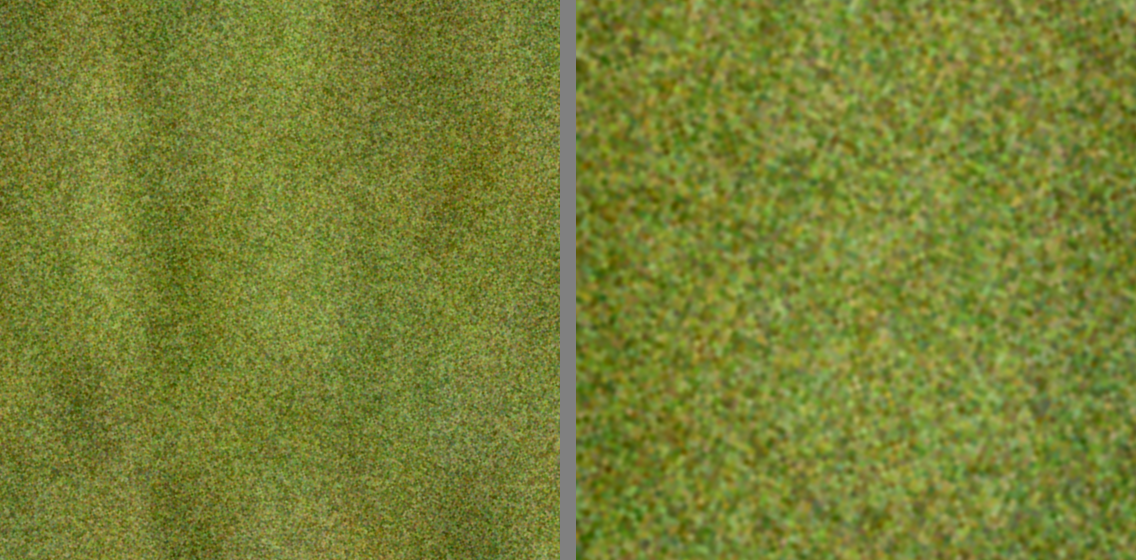
Left: the whole. Right: its middle third, enlarged.
This texture is drawn by a three.js fragment shader. Its source:

```glsl
varying vec2 vUv;

vec3 hash(vec2 p) {
  vec3 q = fract(p.xyx * vec3(0.1031, 0.1030, 0.0973));
  q += dot(q, q.yxz + 33.33);
  return fract((q.xxy + q.yzz) * q.zyx);
}

// Three independent smooth noise channels, each centred on zero
vec3 noise(vec2 p) {
  vec2 cell = floor(p);
  vec2 f = fract(p);
  f = f * f * (3.0 - 2.0 * f);
  vec3 low = mix(hash(cell), hash(cell + vec2(1.0, 0.0)), f.x);
  vec3 high = mix(hash(cell + vec2(0.0, 1.0)), hash(cell + vec2(1.0, 1.0)), f.x);
  return mix(low, high, f.y) - 0.5;
}

vec2 rotate(vec2 p, float angle) {
  float c = cos(angle);
  float s = sin(angle);
  return vec2(c * p.x - s * p.y, s * p.x + c * p.y);
}

// Broad patches, fading with each octave
vec3 patches(vec2 p) {
  vec3 sum = vec3(0.0);
  float strength = 1.0;
  for (int i = 0; i < 5; i++) {
    sum += strength * noise(p);
    p = rotate(p, 0.7) * 2.1 + 17.3;
    strength *= 0.6;
  }
  return sum;
}

// Soft upright band around a slightly leaning line
float band(vec2 p, float centre, float width) {
  float d = (p.x + 0.09 * p.y - centre) / width;
  return exp(-d * d);
}

void main() {
  // Fine blades, turned so that no grid shows
  vec3 grain = noise(rotate(vUv, 0.45) * 275.0 + 71.0);
  grain += 0.8 * noise(rotate(vUv, 1.13) * 225.0 + 340.0);
  grain += 0.35 * noise(rotate(vUv, 0.8) * 110.0 + 520.0);

  // Worn, lush and shaded areas, stretched upwards
  vec3 area = patches(vUv * vec2(6.0, 4.0) + 9.0);
  float light = 0.035 * band(vUv, 0.24, 0.05) - 0.03 * band(vUv, 0.34, 0.06);
  light += 0.03 * band(vUv, 0.55, 0.14) - 0.03 * band(vUv, 0.03, 0.12);
  light -= 0.02 * band(vUv, 0.83, 0.1);

  // Brightness, red against green, and blue vary separately
  float brightness = light + 0.09 * area.x + 0.20 * grain.x;
  float redness = 0.03 * area.y + 0.095 * grain.y;
  float blueness = 0.06 * area.z + 0.16 * grain.z;
  blueness += 0.04 * (1.0 - smoothstep(0.0, 0.15, vUv.x)) * (1.0 - vUv.y);

  vec3 grass = vec3(0.45, 0.484, 0.193);
  grass += brightness * vec3(1.0, 1.0, 0.75);
  grass += redness * vec3(1.0, -0.6, -0.1);
  grass += blueness * vec3(0.1, 0.05, 1.0);
  gl_FragColor = vec4(clamp(grass, 0.0, 1.0), 1.0);
}
```
